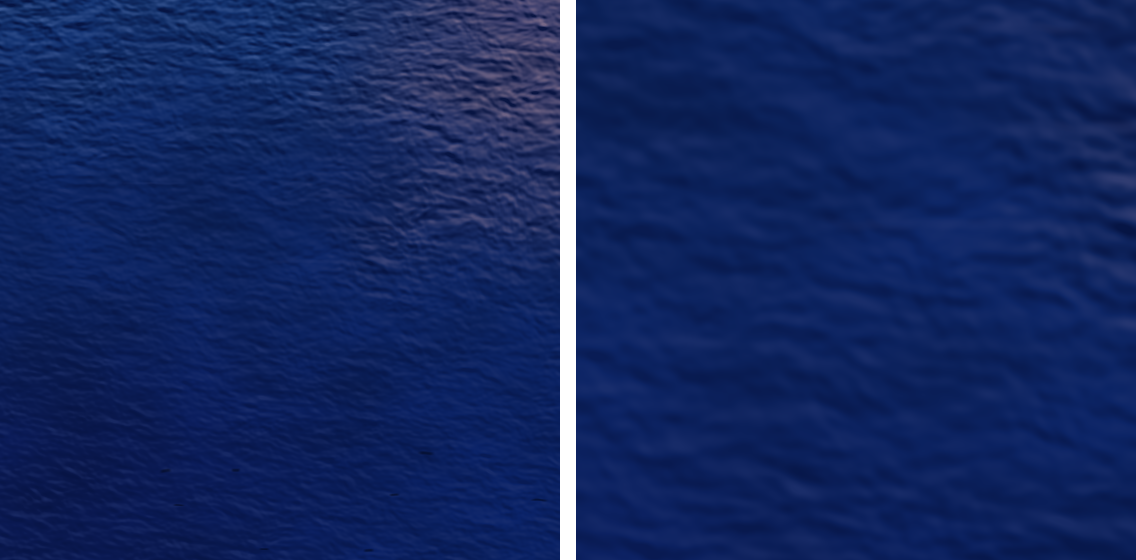
Left: the whole. Right: its middle third, enlarged.
Write a three.js fragment shader that draws this texture.

```glsl
varying vec2 vUv;

const vec3 DEEP_LEFT = vec3(0.040, 0.098, 0.320);
const vec3 DEEP_RIGHT = vec3(0.038, 0.128, 0.385);
const vec3 MID_BLUE = vec3(0.047, 0.140, 0.375);
const vec3 SKY_BLUE = vec3(0.072, 0.190, 0.420);
const vec3 DUSK_MAUVE = vec3(0.235, 0.240, 0.410);
const vec3 TROUGH = vec3(0.018, 0.070, 0.250);
const vec3 CALM_CREST = vec3(0.150, 0.220, 0.460);
const vec3 COOL_CREST = vec3(0.240, 0.360, 0.600);
const vec3 WARM_CREST = vec3(0.500, 0.430, 0.540);
const vec3 SPECK = vec3(0.010, 0.035, 0.120);

vec2 hash2(vec2 p) {
  vec3 q = fract(p.xyx * vec3(0.1031, 0.1030, 0.0973));
  q += dot(q, q.yzx + 33.33);
  return fract((q.xx + q.yz) * q.zy);
}

float cornerSlope(vec2 cell, vec2 offset) {
  return dot(hash2(cell) * 2.0 - 1.0, offset);
}

// Gradient noise, roughly -0.7 to 0.7
float noise(vec2 p) {
  vec2 i = floor(p);
  vec2 f = fract(p);
  vec2 u = f * f * f * (f * (f * 6.0 - 15.0) + 10.0);
  vec2 e = vec2(1.0, 0.0);
  float low = mix(cornerSlope(i, f), cornerSlope(i + e, f - e), u.x);
  float high = mix(cornerSlope(i + e.yx, f - e.yx), cornerSlope(i + 1.0, f - 1.0), u.x);
  return mix(low, high, u.y);
}

// Short flat wavelets over small chop, bent by a warp and sinking to the right
float waveHeight(vec2 p, float tilt) {
  p.y += tilt * p.x + 0.010 * noise(p * vec2(9.0, 12.0) + 3.0);
  p.x += 0.020 * noise(p * vec2(11.0, 18.0) + 21.0);
  float h = 0.90 * noise(p * vec2(16.0, 42.0) + 40.0);
  h += 0.70 * noise(p * vec2(31.0, 78.0) + 70.0);
  h += 0.45 * noise(p * vec2(62.0, 112.0) + 110.0);
  h += 0.16 * noise(p * vec2(105.0, 160.0) + 160.0);
  return h;
}

float waveSlope(vec2 p, float tilt) {
  return 3.3 * (waveHeight(p, tilt) - waveHeight(p + vec2(0.0018, 0.0045), tilt));
}

// Soft horizontal dash with tapering ends
float dash(vec2 p, vec2 center, vec2 size) {
  vec2 d = (p - center) / size;
  d.y += 0.8 * noise(vec2(p.x * 45.0, center.y * 90.0));
  return (1.0 - smoothstep(0.3, 1.0, abs(d.x))) * (1.0 - smoothstep(0.1, 1.0, abs(d.y)));
}

float dashes(vec2 p, vec2 low, vec2 high, vec2 size, float seed) {
  float cover = 0.0;
  for (int i = 0; i < 8; i++) {
    vec2 id = vec2(float(i) * 7.0 + seed, seed);
    vec2 center = mix(low, high, hash2(id));
    vec2 scale = size * mix(vec2(0.5), vec2(1.2), hash2(id + 31.0));
    cover = max(cover, dash(p, center, scale));
  }
  return cover;
}

vec3 waterBase(vec2 p, float warm, float cool) {
  vec3 deep = mix(DEEP_LEFT, DEEP_RIGHT, smoothstep(0.1, 0.95, p.x));
  vec3 color = mix(deep, MID_BLUE, smoothstep(0.15, 0.60, p.y));
  color = mix(color, SKY_BLUE, cool);
  color = mix(color, DUSK_MAUVE, warm);
  float swell = noise(p * vec2(4.0, 7.0) + 8.0) + 0.7 * noise(p * vec2(10.0, 21.0) + 52.0);
  return color * (1.0 + 0.17 * swell);
}

void main() {
  vec2 p = vUv;
  float patches = noise(p * vec2(5.0, 9.0) + 15.0);
  float gusts = patches + 0.8 * noise(p * vec2(12.0, 22.0) + 35.0);

  // Reflected light: mauve at upper right, paler blue along the top
  vec2 spread = p + 0.10 * patches;
  float warm = smoothstep(0.42, 0.92, spread.y) * smoothstep(0.48, 1.0, spread.x);
  float cool = smoothstep(0.62, 1.0, spread.y) * (1.0 - 0.5 * warm);
  vec3 color = waterBase(p, warm, cool);

  // Ripples grow rougher where the light falls
  float glow = smoothstep(0.36, 0.68, spread.y) * smoothstep(0.46, 0.80, spread.x);
  float rough = clamp(max(glow, cool) + 0.5 * gusts, 0.0, 1.0);
  float slope = waveSlope(p, mix(0.15, 0.05, smoothstep(0.3, 0.9, p.y)));
  float crest = clamp(slope, 0.0, 1.8);
  float trough = clamp(-slope, 0.0, 1.5);
  vec3 crestColor = mix(CALM_CREST, COOL_CREST, cool);
  crestColor = mix(crestColor, WARM_CREST, clamp(glow * 0.35 + warm * 0.65, 0.0, 1.0));
  color = mix(color, TROUGH, trough * mix(0.30, 0.62, rough));
  color = mix(color, crestColor, crest * mix(0.24, 0.48, rough));

  // Long pale streaks above, small dark specks below
  float streaks = dashes(p, vec2(0.1, 0.52), vec2(0.9, 0.95), vec2(0.075, 0.006), 5.0);
  float specks = dashes(p, vec2(0.0, 0.01), vec2(1.0, 0.20), vec2(0.018, 0.004), 17.0);
  color = mix(color, crestColor, 0.25 * streaks);
  color = mix(color, SPECK, 0.60 * specks);

  gl_FragColor = vec4(color, 1.0);
}
```
